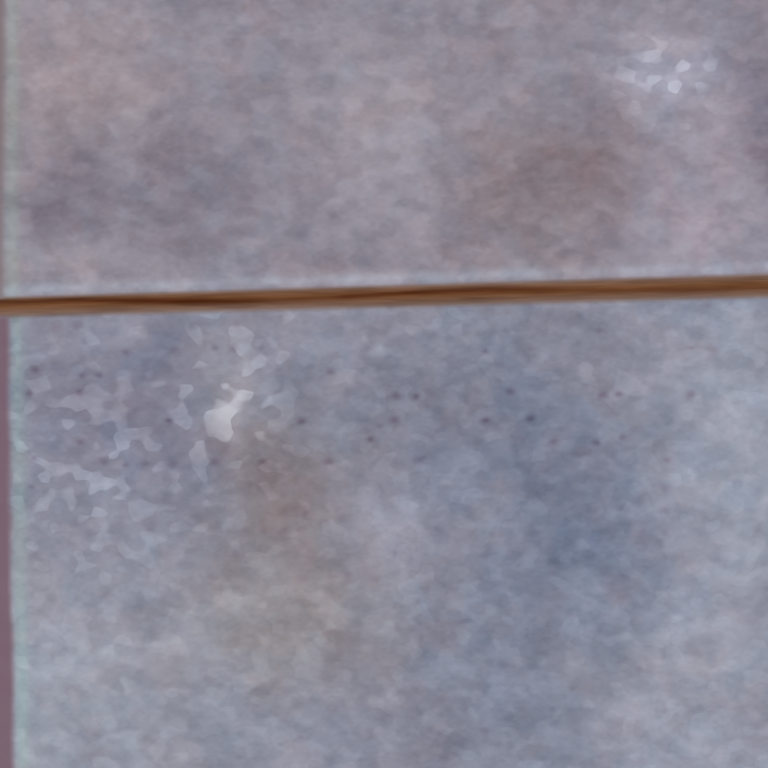
A WebGL 1 fragment shader for this texture:

```glsl
precision highp float;
// Weathered blue-grey stone slabs parted by a slanted rusty joint.
uniform vec2 u_resolution;

vec2 hash2(vec2 p) {
  vec3 q = fract(vec3(p.xyx) * vec3(0.1031, 0.1030, 0.0973));
  q += dot(q, q.yzx + 33.33);
  return fract((q.xx + q.yz) * q.zy);
}

// Smooth cellular noise: random cell weights blended by distance, about -0.5..0.5
float cellNoise(vec2 p) {
  vec2 cell = floor(p);
  float sum = 0.0, total = 0.0;
  for (int j = -1; j <= 1; j++) {
    for (int i = -1; i <= 1; i++) {
      vec2 id = cell + vec2(float(i), float(j));
      vec2 d = id + hash2(id) - p;
      float w = exp(-5.0 * dot(d, d));
      sum += w * (hash2(id + 71.0).x - 0.5);
      total += w;
    }
  }
  return sum / total;
}

float layeredNoise(vec2 p) {
  float sum = 0.0, amp = 0.55;
  for (int i = 0; i < 3; i++) {
    sum += amp * cellNoise(p);
    p = mat2(1.6, 1.2, -1.2, 1.6) * p + 17.3;
    amp *= 0.62;
  }
  return sum;
}

float blob(vec2 p, vec2 center, vec2 radius) {
  vec2 q = (p - center) / radius;
  return exp(-dot(q, q));
}

float band(float x, float center, float width) {
  float q = (x - center) / width;
  return exp(-q * q);
}

// Scattered soft dots; density is the share of cells that hold one
float specks(vec2 p, float density, float radius) {
  vec2 id = floor(p);
  vec2 rnd = hash2(id + 13.0);
  vec2 center = mix(vec2(0.35), vec2(0.65), hash2(id));
  return step(rnd.x, density) * blob(fract(p), center, radius * vec2(1.0, 0.75) * (0.6 + 0.4 * rnd.y));
}

vec3 upperSlab(vec2 p) {
  vec3 c = vec3(0.558, 0.535, 0.580);
  c += vec3(0.050, 0.032, 0.015) * blob(p, vec2(0.09, 0.90), vec2(0.11, 0.10));
  c += vec3(0.050, 0.050, 0.045) * blob(p, vec2(0.49, 0.85), vec2(0.10, 0.09));
  c += vec3(0.090, 0.100, 0.115) * blob(p, vec2(0.87, 0.90), vec2(0.08, 0.06));
  c += vec3(0.040, 0.040, 0.050) * blob(p, vec2(0.90, 0.72), vec2(0.12, 0.10));
  c += vec3(0.035, 0.035, 0.030) * blob(p, vec2(0.08, 0.66), vec2(0.10, 0.04));
  c -= vec3(0.040, 0.070, 0.095) * blob(p, vec2(0.71, 0.75), vec2(0.11, 0.09));
  c -= vec3(0.060, 0.070, 0.070) * blob(p, vec2(0.08, 0.75), vec2(0.05, 0.06));
  c -= vec3(0.040, 0.035, 0.030) * blob(p, vec2(0.25, 0.74), vec2(0.14, 0.08));
  c -= vec3(0.050, 0.055, 0.045) * blob(p, vec2(1.00, 0.86), vec2(0.06, 0.10));
  return c;
}

vec3 lowerSlab(vec2 p) {
  vec3 c = vec3(0.535, 0.538, 0.598);
  c += vec3(0.060, 0.078, 0.080) * blob(p, vec2(0.97, 0.42), vec2(0.14, 0.24));
  c += vec3(0.070, 0.080, 0.070) * blob(p, vec2(0.08, 0.08), vec2(0.22, 0.17));
  c += vec3(0.050, 0.055, 0.060) * blob(p, vec2(0.53, 0.32), vec2(0.07, 0.08));
  c += vec3(0.050, 0.050, 0.045) * blob(p, vec2(0.90, 0.10), vec2(0.14, 0.12));
  c += vec3(0.100, 0.090, 0.065) * blob(p, vec2(0.30, 0.485), vec2(0.04, 0.05));
  c -= vec3(0.010, 0.050, 0.095) * blob(p, vec2(0.36, 0.37), vec2(0.08, 0.09));
  c += vec3(0.025, 0.000, -0.040) * blob(p, vec2(0.37, 0.20), vec2(0.13, 0.09));
  c -= vec3(0.075, 0.055, 0.035) * blob(p, vec2(0.77, 0.31), vec2(0.09, 0.10));
  c -= vec3(0.055, 0.045, 0.038) * blob(p, vec2(0.65, 0.45), vec2(0.14, 0.12));
  c -= vec3(0.050, 0.032, 0.022) * blob(p, vec2(0.68, 0.12), vec2(0.12, 0.20));
  c -= vec3(0.035, 0.040, 0.030) * blob(p, vec2(0.18, 0.46), vec2(0.13, 0.10));
  return c;
}

void main() {
  vec2 uv = gl_FragCoord.xy / u_resolution;
  float h = uv.y - (0.602 + 0.026 * uv.x);
  float below = 1.0 - smoothstep(-0.004, 0.004, h);

  // Stone tones with ragged patch outlines
  vec2 warp = vec2(layeredNoise(uv * 9.0), layeredNoise(uv * 9.0 + 40.0));
  vec2 p = uv + 0.06 * warp;
  vec3 color = mix(upperSlab(p), lowerSlab(p), below);

  // Mottling and soft grain
  color += 0.080 * layeredNoise(uv * vec2(16.0, 20.0) + 5.0);
  color += 0.100 * layeredNoise(uv * vec2(45.0, 62.0) + 9.0);
  color += vec3(0.04, 0.0, -0.02) * layeredNoise(uv * 24.0 + 60.0);

  // Faint pits, pale flecks and a broken diagonal scratch
  vec2 q = uv + 0.008 * warp;
  float pitZone = below * (0.3 + 0.7 * band(uv.y, 0.47, 0.09));
  color -= vec3(0.08, 0.11, 0.10) * pitZone * specks(q * 34.0, 0.18, 0.25);
  float fleckZone = blob(uv, vec2(0.87, 0.90), vec2(0.07)) + blob(uv, vec2(0.30, 0.49), vec2(0.06, 0.09))
    + 0.6 * blob(uv, vec2(0.12, 0.40), vec2(0.12)) + 0.25 * below;
  float fleck = smoothstep(0.06, 0.32, cellNoise(q * vec2(60.0, 75.0) + 7.0));
  color += vec3(0.09, 0.10, 0.10) * fleckZone * fleck;
  vec2 s = mat2(0.6, -0.8, 0.8, 0.6) * (uv - vec2(0.497, 0.538));
  color += vec3(0.10, 0.11, 0.10) * blob(s + 0.02 * warp, vec2(0.0), vec2(0.028, 0.008)) * (0.7 + 2.0 * cellNoise(uv * 50.0));

  // Rusty joint: pale upper lip, soft brown body, wandering dark core, tan lower rim
  float top = 0.010 + 0.005 * uv.x;
  color += vec3(0.07, 0.10, 0.11) * band(h, top + 0.010, 0.008) * (0.7 + layeredNoise(uv * 30.0));
  float body = smoothstep(-0.020, -0.010, h) * (1.0 - smoothstep(top - 0.004, top + 0.004, h));
  float streak = layeredNoise(vec2(uv.x * 10.0, h * 130.0));
  float core = 0.001 + 0.004 * sin(uv.x * 11.0 + 1.0);
  vec3 rust = mix(vec3(0.47, 0.39, 0.36), vec3(0.44, 0.29, 0.19), band(h, 0.001, 0.010));
  rust -= vec3(0.12, 0.12, 0.10) * band(h, core, 0.004) * (0.8 + cellNoise(uv * 9.0));
  color = mix(color, rust + vec3(0.15, 0.13, 0.11) * streak, body);

  // Mauve side joint with a pale greenish rim
  float side = mix(0.004, 0.010 + 0.013 * (0.6 - uv.y), below);
  float strip = 1.0 - smoothstep(side - 0.006, side + 0.006, uv.x + 0.008 * warp.x);
  color += vec3(0.01, 0.05, 0.02) * band(uv.x, side + 0.012, 0.009) * (1.0 - body);
  vec3 mauve = mix(vec3(0.50, 0.45, 0.46), vec3(0.47, 0.37, 0.42), below);
  color = mix(color, mauve, strip * (1.0 - body) * 0.9);

  gl_FragColor = vec4(clamp(color, 0.0, 1.0), 1.0);
}
```
